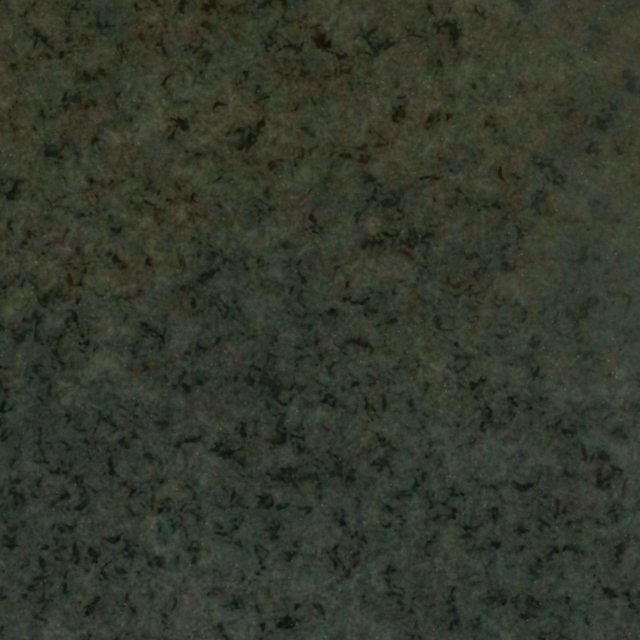
This texture is drawn by a WebGL 2 fragment shader. Its source:

```glsl
#version 300 es
precision highp float;
// Dark, mossy stone: soft olive and slate mottling under fine sensor-like grain.
// Rotated layers of value noise give broad patches, clustered dark flecks,
// tinted blotches and a few faint pale points; the right side is smoother.

uniform vec2 u_resolution;
out vec4 fragColor;

const vec3 BASE_COLOR = vec3(0.203, 0.222, 0.173);
const vec3 OLIVE_SHIFT = vec3(0.008, -0.002, -0.017);
const vec3 SLATE_SHIFT = vec3(-0.009, 0.000, 0.014);
const vec3 RUST_GREEN_AXIS = vec3(0.014, -0.008, -0.002);
const vec3 BLUE_YELLOW_AXIS = vec3(-0.008, 0.000, 0.015);
const vec3 LIGHT_WEIGHT = vec3(1.0, 1.03, 0.90);

const float PATCH_SCALE = 4.0;
const float BLOTCH_SCALE = 13.0;
const float MOTTLE_SCALE = 38.0;
const float TINT_SCALE = 30.0;
const float FINE_SCALE = 215.0;
const float POINT_SCALE = 150.0;

const float PATCH_GAIN = 0.018;
const float BLOTCH_GAIN = 0.014;
const float MOTTLE_GAIN = 0.052;
const float FINE_GAIN = 0.030;
const float FLECK_GAIN = 0.055;
const float POINT_GAIN = 0.075;
const float SIDE_GLOW = 0.032;

// Integer hash of a lattice cell, returned in 0..1.
float hash(vec2 cell, uint seed) {
    uvec2 q = uvec2(ivec2(cell)) * uvec2(1597u, 3571u);
    uint h = (q.x ^ (q.y + seed * 7919u)) * 747796405u + 28913u;
    h = ((h >> ((h >> 28u) + 4u)) ^ h) * 277803737u;
    h = (h >> 22u) ^ h;
    return float(h >> 8u) / 16777216.0;
}

// Smooth value noise in -1..1.
float noise(vec2 p, uint seed) {
    vec2 cell = floor(p);
    vec2 f = fract(p);
    f = f * f * (3.0 - 2.0 * f);
    float low = mix(hash(cell, seed), hash(cell + vec2(1, 0), seed), f.x);
    float high = mix(hash(cell + vec2(0, 1), seed), hash(cell + vec2(1, 1), seed), f.x);
    return 2.0 * mix(low, high, f.y) - 1.0;
}

// Octaves turned against each other so that no lattice direction shows.
float fbm(vec2 p, int octaves, float gain, uint seed) {
    const mat2 TURN = mat2(0.8, 0.6, -0.6, 0.8);
    float sum = 0.0;
    float weight = 1.0;
    float power = 0.0;
    for (int i = 0; i < octaves; i++) {
        p = TURN * p;
        sum += weight * noise(p, seed + uint(i));
        power += weight * weight;
        weight *= gain;
        p = p * 2.07 + 5.3;
    }
    return sum / sqrt(power);
}

// Sparse soft points, one candidate per cell.
float palePoints(vec2 p) {
    vec2 cell = floor(p);
    vec2 center = 0.3 + 0.4 * vec2(hash(cell, 61u), hash(cell, 62u));
    float chosen = smoothstep(0.965, 1.0, hash(cell, 63u));
    return chosen * (1.0 - smoothstep(0.08, 0.42, distance(fract(p), center)));
}

void main() {
    vec2 uv = gl_FragCoord.xy / min(u_resolution.x, u_resolution.y);

    // Broad light: a calm, paler area toward the upper right.
    float patches = fbm(uv * PATCH_SCALE, 2, 0.6, 1u);
    float blotches = fbm(uv * BLOTCH_SCALE, 2, 0.7, 11u);
    float edge = uv.x + 0.07 * patches;
    float calm = smoothstep(0.70, 0.98, edge) * smoothstep(0.18, 0.50, uv.y);
    float rough = mix(1.0, 0.50, calm) * (1.0 + 0.25 * blotches);

    // Mottling, with its darkest parts deepened into flecks.
    vec2 warp = vec2(noise(uv * 45.0, 21u), noise(uv * 45.0, 22u)) * 0.006;
    float mottle = fbm((uv + warp) * MOTTLE_SCALE, 3, 0.95, 31u);
    float flecks = smoothstep(0.30, 1.00, -mottle - 0.15 * blotches);
    float fine = fbm(uv * FINE_SCALE, 2, 0.6, 41u);

    float light = PATCH_GAIN * patches + BLOTCH_GAIN * blotches + SIDE_GLOW * calm;
    light += rough * (MOTTLE_GAIN * mottle - FLECK_GAIN * flecks);
    light += FINE_GAIN * fine * mix(1.0, 0.7, calm);
    light += POINT_GAIN * palePoints(uv * POINT_SCALE);

    // Tint: olive above, slate below, with small rusty, green and blue blotches.
    float height = smoothstep(0.15, 0.85, uv.y + 0.14 * patches + 0.10 * blotches);
    vec3 color = BASE_COLOR + mix(SLATE_SHIFT, OLIVE_SHIFT, height);
    color += RUST_GREEN_AXIS * fbm(uv * TINT_SCALE, 3, 0.9, 51u);
    color += BLUE_YELLOW_AXIS * fbm(uv * TINT_SCALE + 9.7, 3, 0.9, 55u);
    color += SLATE_SHIFT * 0.5 * calm + LIGHT_WEIGHT * light;

    fragColor = vec4(clamp(color, 0.0, 1.0), 1.0);
}
```
